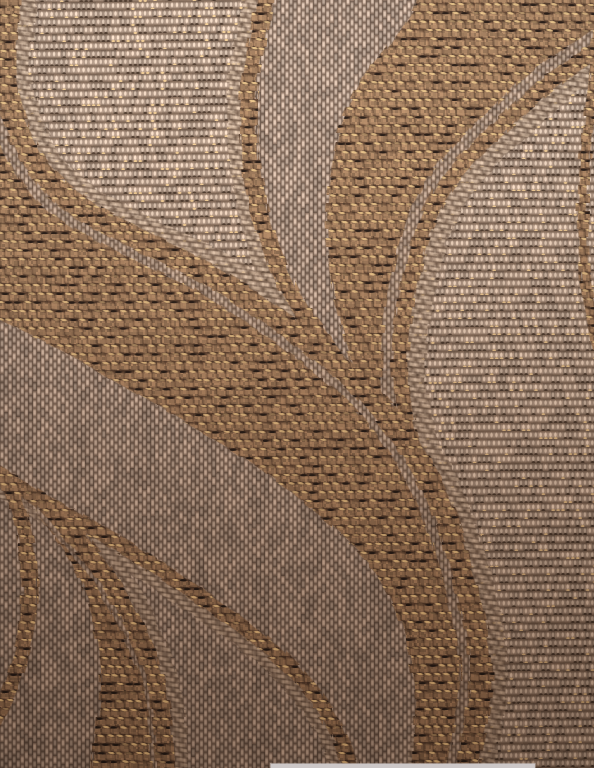
Write a Shadertoy shader that draws this texture.

```glsl
float hash(vec2 p) {
    vec3 q = fract(vec3(p.xyx) * 0.1031);
    q += dot(q, q.yzx + 33.33);
    return fract((q.x + q.y) * q.z);
}

// Signed distance to a spline x(y), with knots listed top to bottom; right is positive.
float sideOf(vec2 p, float knots[9]) {
    float t = clamp((1.0 - p.y) * 8.0, 0.0, 8.0);
    int i = min(int(t), 7);
    float f = t - float(i);
    float a = knots[max(i - 1, 0)], b = knots[i];
    float c = knots[i + 1], d = knots[min(i + 2, 8)];
    float k1 = 0.5 * (c - a);
    float k2 = a - 2.5 * b + 2.0 * c - 0.5 * d;
    float k3 = 0.5 * (d - a) + 1.5 * (b - c);
    float x = b + f * (k1 + f * (k2 + f * k3));
    float slope = 8.0 * (k1 + f * (2.0 * k2 + 3.0 * f * k3));
    return (p.x - x) / sqrt(1.0 + slope * slope);
}

float fill(float d) {
    return smoothstep(-0.0014, 0.0014, d);
}

float band(float d, float center, float halfWidth) {
    return halfWidth - abs(d - center);
}

// Bricked stitches: xy = position inside the cell, z = random value, w = thread body.
vec4 stitch(vec2 p, vec2 size, float shift) {
    vec2 q = p / size;
    q.x += shift * floor(q.y);
    vec2 f = fract(q) - 0.5;
    vec2 body = smoothstep(vec2(0.55), vec2(0.12), abs(f));
    return vec4(f, hash(floor(q) * 17.31 + 57.0), body.x * body.y);
}

// Soft spot inside a stitch cell
float spot(vec2 f, vec2 center, vec2 radius) {
    return smoothstep(1.2, 0.4, length((f - center) / radius));
}

vec3 groundWeave(vec2 p) {
    vec4 s = stitch(p, vec2(0.0064, 0.0104), 0.5);
    float rib = smoothstep(0.5, 0.15, abs(s.y));
    vec3 color = mix(vec3(0.45, 0.37, 0.31), vec3(0.61, 0.53, 0.47), rib);
    color = mix(color, vec3(0.83, 0.75, 0.68), 0.9 * spot(s.xy, vec2(0.0, 0.04), vec2(0.31, 0.34)));
    float seam = spot(s.xy, vec2(0.05, -0.4), vec2(0.42, 0.17));
    color = mix(color, vec3(0.31, 0.24, 0.19), seam * step(s.z, 0.4));
    color = mix(color, vec3(0.76, 0.65, 0.48), seam * step(0.85, s.z));
    return color * (0.88 + 0.22 * s.z);
}

vec3 panelWeave(vec2 p) {
    vec4 s = stitch(p.yx, vec2(0.0112, 0.0053), 0.5);
    vec3 color = mix(vec3(0.42, 0.345, 0.295), vec3(0.72, 0.64, 0.58), s.w);
    return color * (0.87 + 0.24 * s.z);
}

vec3 goldWeave(vec2 p, float sparkle) {
    vec4 s = stitch(p, vec2(0.0120, 0.0113), 0.5);
    vec2 f = s.xy;
    float jitter = fract(s.z * 7.3) - 0.5;

    // Plump, slightly tilted threads above a shaded row seam
    float body = smoothstep(0.54, 0.22, abs(f.y + 0.12 + 0.22 * f.x));
    body *= 0.5 + 0.5 * smoothstep(0.52, 0.3, abs(f.x));
    vec3 color = mix(vec3(0.33, 0.24, 0.18), vec3(0.575, 0.45, 0.34), body);
    color *= 0.86 + 0.28 * hash(floor(p / vec2(0.0031, 0.0037)) * 13.7);

    // Dark openings and metallic dashes lie along the seam
    float gap = spot(f, vec2(-0.1 + 0.3 * jitter, 0.30), vec2(0.50, 0.16));
    color = mix(color, vec3(0.15, 0.11, 0.09), gap * step(s.z, 0.2));
    float bend = 0.35 + 0.12 * jitter - 0.18 * f.x;
    float dash = spot(f, vec2(0.25 * jitter, bend), vec2(0.43, 0.17));
    float shine = sparkle * smoothstep(0.15, 0.6, s.z);
    return mix(color, vec3(0.92, 0.79, 0.56), dash * shine);
}

vec3 fringeWeave(vec2 p) {
    vec4 s = stitch(p + vec2(0.0, 0.15 * p.x), vec2(0.017, 0.0064), 0.37);
    return mix(vec3(0.41, 0.33, 0.27), vec3(0.79, 0.70, 0.61), s.w);
}

void mainImage(out vec4 fragColor, in vec2 fragCoord) {
    vec2 p = fragCoord / iResolution.y;
    vec2 cloth = p + vec2(0.0, 0.002 * sin(5.0 * p.x + 2.0 * p.y));

    // Edges step slightly from thread to thread
    vec2 cell = floor(cloth / vec2(0.0120, 0.0113));
    vec2 q = p + vec2((hash(cell * 17.31) - 0.5) * 0.006, 0.0);

    // Contours of the foliage
    float stem = sideOf(q, float[9](0.016, 0.013, 0.085, 0.306, 0.471, 0.562, 0.606, 0.630, 0.613));
    float belly = sideOf(q, float[9](-0.9, -0.6, -0.32, -0.078, 0.156, 0.358, 0.492, 0.536, 0.538));
    float rib = sideOf(q, float[9](0.344, 0.323, 0.333, 0.375, 0.462, 0.53, 0.56, 0.57, 0.56));
    float leafLeft = sideOf(q, float[9](0.544, 0.458, 0.427, 0.434, 0.466, 0.5, 0.52, 0.53, 0.53));
    float leafRight = sideOf(q, float[9](0.853, 0.697, 0.577, 0.534, 0.523, 0.55, 0.585, 0.6, 0.58));
    float lowStem = sideOf(q, float[9](-0.9, -0.7, -0.5, -0.36, -0.19, 0.01, 0.221, 0.384, 0.458));
    float budLeft = sideOf(q, float[9](-0.4, -0.3, -0.25, -0.2, -0.1, 0.013, 0.102, 0.13, 0.12));
    float budRight = sideOf(q, float[9](-0.4, -0.3, -0.2, -0.13, -0.06, 0.039, 0.141, 0.202, 0.219));
    float curl = sideOf(q, float[9](-0.3, -0.2, -0.15, -0.1, -0.05, 0.01, 0.039, 0.021, -0.033));
    float margin = sideOf(q, float[9](0.784, 0.771, 0.759, 0.764, 0.794, 0.85, 0.9, 0.9, 0.9));

    // Filled areas
    float petal = min(min(rib, -leafLeft), stem);
    float panel = max(-belly, petal);
    float leaves = max(min(belly, -stem), min(min(leafLeft, -leafRight), stem));
    leaves = max(leaves, min(min(budLeft, -budRight), -lowStem));

    // Gold outlines
    float outline = max(band(stem, 0.0, 0.011), band(lowStem, 0.0, 0.010));
    outline = max(outline, min(band(rib, 0.0, 0.011), stem));
    outline = max(outline, min(band(leafRight, 0.0, 0.009), stem));
    outline = max(outline, min(band(budRight, 0.0, 0.009), -lowStem));
    outline = max(outline, min(band(curl, 0.0, 0.010), -lowStem));
    outline = max(outline, band(margin, 0.0, 0.007));

    // Pale hatched threads beside the outlines
    float fringe = max(band(stem, 0.020, 0.011), band(leafRight, 0.020, 0.012));
    fringe = max(fringe, band(rib, -0.019, 0.009));
    fringe = max(fringe, min(band(budRight, 0.018, 0.008), -lowStem));
    fringe = max(fringe, band(lowStem, -0.018, 0.008));

    // Grey inlays just inside the leaf rims
    float inlay = max(band(stem, -0.024, 0.006), min(band(leafRight, -0.019, 0.007), stem));
    inlay = max(inlay, min(band(budRight, -0.018, 0.003), -lowStem));

    float sparkle = mix(0.95, 0.75, smoothstep(0.1, 0.5, p.y));
    vec3 panelColor = panelWeave(cloth);
    vec3 goldColor = goldWeave(cloth, sparkle);
    vec3 color = mix(groundWeave(cloth), panelColor, fill(panel));
    color = mix(color, fringeWeave(cloth), 0.65 * fill(fringe) * (1.0 - fill(petal)));
    color = mix(color, goldColor, fill(leaves));
    color = mix(color, panelColor, 0.85 * fill(inlay));
    color = mix(color, goldColor, fill(outline));

    // Light falls off toward a warmer base
    float height = smoothstep(0.0, 1.0, p.y);
    color *= mix(vec3(0.83, 0.765, 0.715), vec3(1.13, 1.13, 1.13), height);
    vec2 fromCenter = p - vec2(0.36, 0.7);
    color *= 1.04 - 0.25 * dot(fromCenter, fromCenter);

    // Pale strip at the lower rim
    float strip = min(min(p.x - 0.352, 0.697 - p.x), 0.006 - p.y);
    color = mix(color, vec3(0.80, 0.78, 0.78), fill(strip));
    fragColor = vec4(color, 1.0);
}
```
